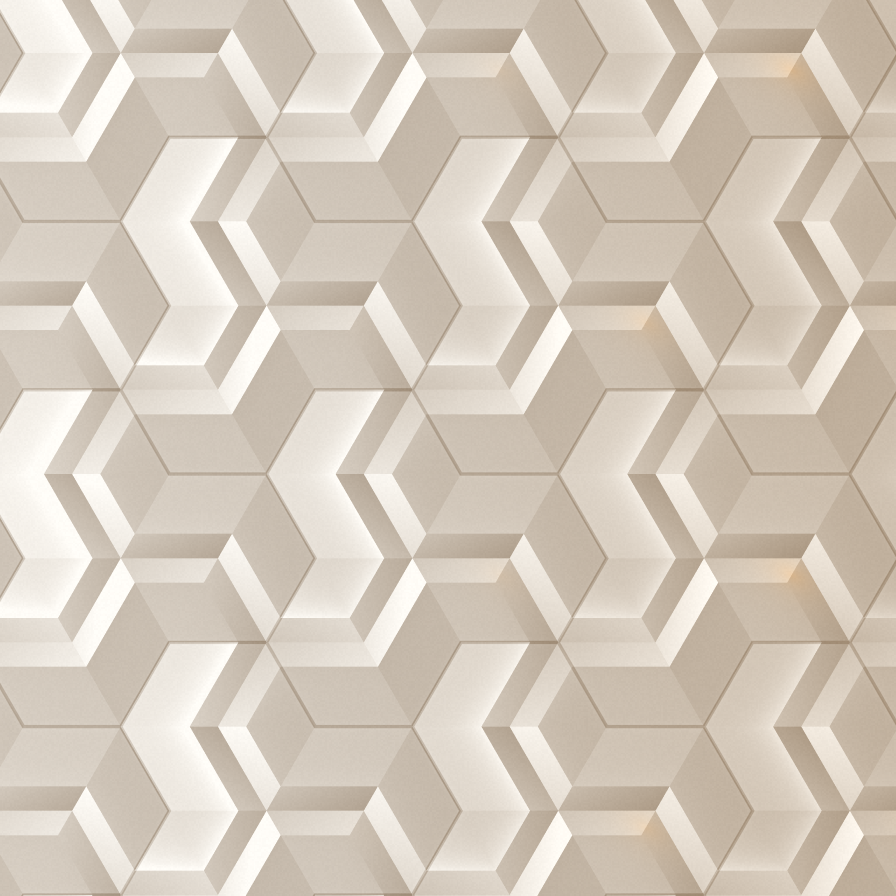
Give the GLSL for this pattern, as a Shadertoy shader.

```glsl
// Relief wall of interlocking bevelled chevrons in pearl and beige, lit from the left.
#define REPEATS 3.072
#define CENTER vec2(0.2975, 0.6589)
#define BEVEL_WIDTH 0.29
#define GROOVE_WIDTH 0.012
#define GROOVE_DEPTH 0.13
#define SIDE_LIGHT 0.08
#define GLOW_FALLOFF 4.5
#define GRAIN 0.016
#define SHADE_COLOR vec3(0.71, 0.655, 0.59)
#define LIGHT_COLOR vec3(1.0, 0.99, 0.97)
#define SAMPLES 3

const float H = 0.8660254;
const vec2 EAST = vec2(1.0, 0.0);
const vec2 UP = vec2(0.5, H);
const vec2 DOWN = vec2(0.5, -H);

// Tones of the three rhombi in each of the three chevrons
const vec3 FACE[3] = vec3[3](
    vec3(0.775, 0.815, 0.77), vec3(0.84, 0.87, 0.865), vec3(0.81, 0.77, 0.805));
const vec3 BEVEL[3] = vec3[3](
    vec3(0.89, 0.74, 0.92), vec3(0.85, 0.75, 0.78), vec3(0.77, 0.98, 0.88));
const vec3 END_BEVEL = vec3(0.95, 0.77, 0.87);
const vec3 GLOW = vec3(0.025, 0.12, -0.015);

float hash(vec2 p) {
    vec3 q = fract(vec3(p.xyx) * 0.1031);
    q += dot(q, q.yzx + 33.33);
    return fract((q.x + q.y) * q.z);
}

// Skewed position inside a rhombus that recurs every three edges
vec2 rhombus(vec2 p, vec2 origin, vec2 a, vec2 b) {
    return mod(inverse(mat2(a, b)) * (p - origin), 3.0);
}

vec3 shade(vec2 st, int chevron, int part, float x) {
    bool isEnd = part == 0;
    float edge = isEnd ? min(st.x, st.y) : st.y;
    bool bright = chevron == 1;
    float tone;
    if (edge < BEVEL_WIDTH) {
        bool side = isEnd && st.x < st.y;
        tone = side ? END_BEVEL[chevron] : BEVEL[chevron][part];
        float along = side ? st.y : st.x;
        tone += 0.07 * (0.5 - along) + 0.03 * (edge / BEVEL_WIDTH - 0.5);
        tone += SIDE_LIGHT * (0.5 - x);
    } else {
        tone = FACE[chevron][part];
        tone += GLOW[chevron] * exp(-GLOW_FALLOFF * (edge - BEVEL_WIDTH));
        tone += SIDE_LIGHT * (bright ? 2.1 : 0.8) * (0.5 - x);
    }

    // Thin joint with a pale rim on the outer edges
    float joint = H * (isEnd ? 1.0 - st.x : 1.0 - st.y);
    if (part == 2) joint = min(joint, H * (1.0 - st.x));
    tone += 0.03 * exp(-joint * 40.0);
    tone -= GROOVE_DEPTH * (1.0 - smoothstep(GROOVE_WIDTH, GROOVE_WIDTH * 1.8, joint));

    vec3 color = mix(SHADE_COLOR, LIGHT_COLOR, clamp((tone - 0.71) / 0.29, -0.3, 1.0));

    // Warm reflected light, strongest in the recessed corners on the right
    float corner = chevron == 2 && isEnd ? exp(-5.0 * length(st - 0.2)) : 0.0;
    float warmth = smoothstep(0.3, 1.0, x) * (0.018 + 0.12 * corner);
    return color + warmth * vec3(0.6, -0.1, -0.9);
}

vec3 relief(vec2 uv) {
    vec2 p = (uv - CENTER) * REPEATS * 3.0;
    mat2 turn = mat2(-0.5, -H, H, -0.5);
    for (int chevron = 0; chevron < 3; chevron++) {
        for (int part = 0; part < 3; part++) {
            vec2 st = part == 0 ? rhombus(p, vec2(-0.5, H), UP, DOWN)
                    : part == 1 ? rhombus(p, vec2(0.0), EAST, UP)
                    : rhombus(p, EAST, DOWN, UP);
            if (max(st.x, st.y) <= 1.0) return shade(st, chevron, part, uv.x);
        }
        p = turn * p;
    }
    return SHADE_COLOR;
}

void mainImage(out vec4 fragColor, in vec2 fragCoord) {
    vec3 color = vec3(0.0);
    for (int i = 0; i < SAMPLES * SAMPLES; i++) {
        vec2 offset = (vec2(i % SAMPLES, i / SAMPLES) + 0.5) / float(SAMPLES) - 0.5;
        color += relief((fragCoord + offset) / iResolution.y);
    }
    color /= float(SAMPLES * SAMPLES);

    // Fine satin grain
    color += GRAIN * (hash(floor(fragCoord / iResolution.y * 512.0)) - 0.5);
    fragColor = vec4(clamp(color, 0.0, 1.0), 1.0);
}
```
